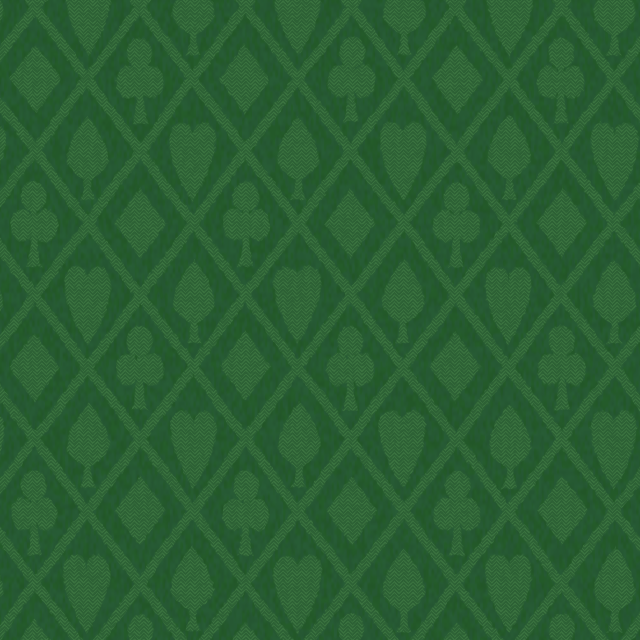
This pattern is drawn by a three.js fragment shader. Its source:

```glsl
// Green woven card-table cloth: rhombic lattice holding diamonds, clubs, spades and hearts.
#define HALF_CELL vec2(0.0823, 0.1125)
#define ORIGIN vec2(0.0545, 0.8763)
#define LINE_HALF_WIDTH 0.0074
#define MOTIF_SCALE 0.1
#define SOFT 0.0016
#define FRAY 0.0034
#define THREAD 0.0056
#define CHEVRON 0.0145
#define GROUND_WARM vec3(0.138, 0.350, 0.160)
#define GROUND_COOL vec3(0.150, 0.350, 0.203)
#define MOTIF_DARK vec3(0.176, 0.382, 0.206)
#define MOTIF_LIGHT vec3(0.226, 0.446, 0.246)

varying vec2 vUv;

float hash(vec2 p) {
  return fract(sin(dot(p, vec2(127.1, 311.7))) * 43758.5453);
}

float noise(vec2 p) {
  vec2 i = floor(p), f = fract(p);
  f = f * f * (3.0 - 2.0 * f);
  return mix(mix(hash(i), hash(i + vec2(1.0, 0.0)), f.x),
             mix(hash(i + vec2(0.0, 1.0)), hash(i + vec2(1.0, 1.0)), f.x), f.y);
}

// Motif distances: the symmetry axis is x = 0 and y points up.
float ellipse(vec2 p, vec2 r) {
  return (length(p / r) - 1.0) * min(r.x, r.y);
}

float leaf(vec2 p, float halfWidth, float middle, float up, float down) {
  float t = max((p.y - middle) / up, (middle - p.y) / down);
  return 0.85 * (abs(p.x) - halfWidth * (1.0 - pow(t, 1.75)));
}

float stem(vec2 p, float top, float bottom) {
  float flare = pow(clamp((top - p.y) / (top - bottom), 0.0, 1.0), 5.0);
  return max(abs(p.x) - 0.05 - 0.07 * flare, max(p.y - top, bottom - p.y));
}

float diamond(vec2 p) {
  p = abs(p);
  return (p.x / 0.40 + p.y / 0.54 - 1.0) * 0.32;
}

float heart(vec2 p) {
  float lobes = ellipse(vec2(abs(p.x) - 0.175, p.y - 0.19), vec2(0.19, 0.25));
  float taper = max(leaf(p, 0.365, 0.19, 1.0, 0.96), p.y - 0.19);
  return min(lobes, taper);
}

float spade(vec2 p) {
  return min(leaf(p, 0.33, -0.12, 0.68, 0.35), stem(p, -0.2, -0.75));
}

float club(vec2 p) {
  float crown = ellipse(p - vec2(0.0, 0.40), vec2(0.20, 0.24));
  float sides = ellipse(vec2(abs(p.x) - 0.18, p.y + 0.04), vec2(0.19, 0.25));
  return min(min(crown, sides), stem(p, 0.3, -0.68));
}

void main() {
  // Frayed, slightly wandering threads
  vec2 wander = vec2(noise(vUv * 14.0), noise(vUv * 14.0 + 37.0)) - 0.5;
  vec2 uv = vUv + 0.003 * wander;
  float fray = FRAY * (noise(vUv * vec2(240.0, 190.0)) - 0.5);

  // Diagonal lattice: each unit square of diag is one rhombic cell
  vec2 grid = (uv - ORIGIN) * vec2(1.0, -1.0) / HALF_CELL;
  vec2 diag = 0.5 * vec2(grid.x + grid.y, grid.x - grid.y);
  vec2 cell = floor(diag + 0.5);
  vec2 local = diag - cell;
  float spacing = 2.0 * HALF_CELL.x * HALF_CELL.y / length(HALF_CELL);
  float toEdge = (0.5 - max(abs(local.x), abs(local.y))) * spacing;
  float lines = toEdge - LINE_HALF_WIDTH;

  // Suit follows the parity of the two diagonal indices
  vec2 p = vec2(local.x + local.y, local.y - local.x) * HALF_CELL / MOTIF_SCALE;
  p += 0.03 * (vec2(hash(cell), hash(cell + 19.0)) - 0.5);
  bool oddRow = mod(cell.x - cell.y, 2.0) > 0.5;
  bool black = mod(cell.x, 2.0) > 0.5;
  float suit;
  if (black) suit = oddRow ? spade(p) : club(p);
  else suit = oddRow ? heart(p) : diamond(p);

  float figure = min(lines, suit * MOTIF_SCALE) + fray;
  float mask = 1.0 - smoothstep(-SOFT, SOFT, figure);

  // Ground: fine uneven vertical ribs
  float rib = noise(vUv * vec2(250.0, 95.0));
  vec3 ground = mix(GROUND_WARM, GROUND_COOL, smoothstep(0.15, 0.7, rib));
  ground *= 0.96 + 0.08 * noise(vUv * vec2(210.0, 130.0) + 51.0);

  // Figure: herringbone twill with irregular highlights
  float zigzag = abs(fract(vUv.x / CHEVRON) - 0.5) * CHEVRON;
  float twill = 0.5 + 0.5 * sin(6.2832 * (vUv.y + zigzag) / THREAD);
  float sheen = 0.6 * twill + 0.4 * noise(vUv * 230.0 + 83.0);
  vec3 weave = mix(MOTIF_DARK, MOTIF_LIGHT, smoothstep(0.35, 0.85, sheen));

  gl_FragColor = vec4(mix(ground, weave, mask), 1.0);
}
```
